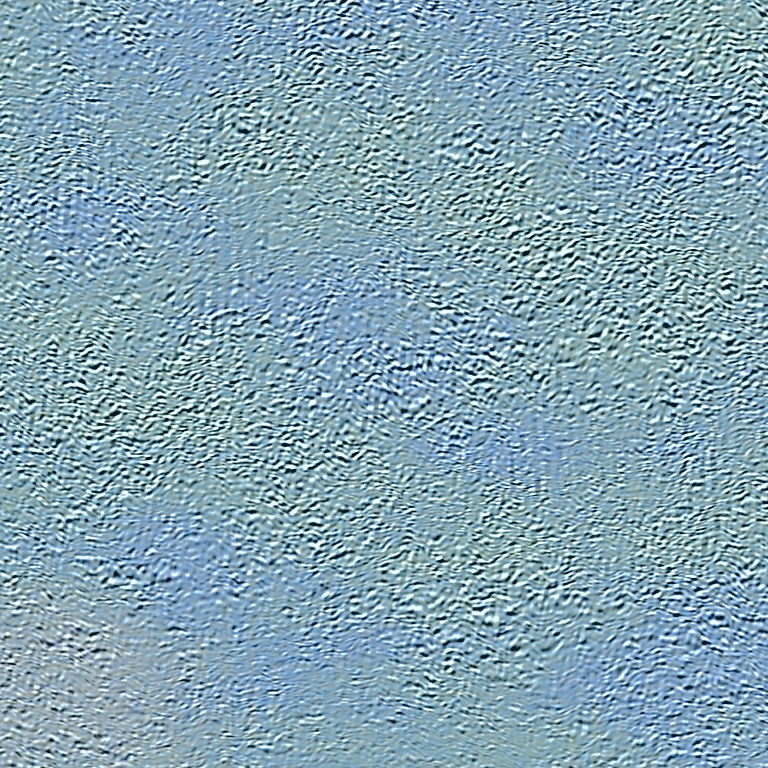
Write a WebGL 1 fragment shader that draws this texture.

```glsl
precision highp float;
// Embossed blue-green surface: short broken relief grains over soft drifting tints.

uniform vec2 u_resolution;

const vec3 TEAL  = vec3(0.520, 0.655, 0.705);
const vec3 BLUE  = vec3(0.495, 0.630, 0.755);
const vec3 SAGE  = vec3(0.540, 0.670, 0.685);
const vec3 BLUSH = vec3(0.600, 0.665, 0.710);

const vec2 FINE_GRAIN   = vec2(128.0, 196.0); // cells across the canvas
const vec2 COARSE_GRAIN = vec2(72.0, 128.0);
const vec2 LONG_STREAK  = vec2(30.0, 150.0);
const vec2 BREAKUP      = vec2(58.0, 92.0);
const vec2 LIGHT_STEP   = vec2(-0.0008, 0.0013); // half the emboss offset
const float RELIEF_GAIN = 0.74;
const float CALM = 0.42;       // relief strength in quiet patches
const float ROUGH = 1.60;      // relief strength in busy patches
const float TINT_GRAIN = 0.07; // small colour variation between grains

float hash(vec2 cell) {
  return fract(sin(dot(cell, vec2(127.1, 311.7))) * 43758.5453);
}

float cornerSlope(vec2 cell, vec2 offset) {
  float angle = 6.2832 * hash(cell);
  return dot(vec2(cos(angle), sin(angle)), offset);
}

// Signed gradient noise, about -0.7 to 0.7
float noise(vec2 p) {
  vec2 i = floor(p);
  vec2 f = p - i;
  vec2 w = f * f * f * (f * (f * 6.0 - 15.0) + 10.0);
  vec2 e = vec2(1.0, 0.0);
  float low  = mix(cornerSlope(i, f), cornerSlope(i + e, f - e), w.x);
  float high = mix(cornerSlope(i + e.yx, f - e.yx),
                   cornerSlope(i + 1.0, f - 1.0), w.x);
  return mix(low, high, w.y);
}

// Bends the grain rows so that their slant drifts
vec2 bend(vec2 p) {
  float sway = 0.045 * noise(p * 4.0 + 3.7) + 0.009 * noise(p * 27.0 + 8.2);
  return p + vec2(0.3 * sway, sway);
}

float surfaceHeight(vec2 p, float streaks) {
  float grains = noise(p * FINE_GRAIN) + 0.45 * noise(p * COARSE_GRAIN + 31.3);
  return mix(grains, 0.6 * grains + noise(p * LONG_STREAK + 57.1), streaks);
}

float emboss(vec2 p, float streaks) {
  vec2 q = bend(p);
  float slope = surfaceHeight(q - LIGHT_STEP, streaks)
              - surfaceHeight(q + LIGHT_STEP, streaks);
  return slope * (0.5 + 1.2 * abs(slope));
}

// Relief is patchy, broken grain by grain, and quieter towards the bottom
float roughness(vec2 p) {
  float patches = 0.8 * noise(p * 4.3 + 12.6) + 0.8 * noise(p * vec2(13.0, 18.0) + 5.1);
  float busy = mix(CALM, ROUGH, smoothstep(-0.5, 0.5, patches));
  float broken = 0.35 + 1.3 * smoothstep(-0.4, 0.4, noise(p * BREAKUP + 44.6));
  return busy * broken * mix(0.7, 1.08, smoothstep(0.0, 0.45, p.y));
}

vec3 tint(vec2 p) {
  float drift = noise(p * vec2(2.3, 4.6) + 21.4) + 0.5 * noise(p * vec2(7.0, 16.0) + 2.9);
  float upperBlue = 0.25 * smoothstep(0.72, 1.0, p.y);
  float lowerBlue = 0.22 * (1.0 - smoothstep(0.1, 0.5, p.y));
  float blueness = drift + upperBlue + lowerBlue - 0.04;
  vec3 color = mix(TEAL, BLUE, smoothstep(-0.05, 0.5, blueness));
  color = mix(color, SAGE, smoothstep(0.0, 0.4, -blueness));
  float corner = length((p - vec2(0.06, 0.1)) * vec2(1.0, 1.9)) + 0.2 * drift;
  return mix(color, BLUSH, 0.8 * (1.0 - smoothstep(0.0, 0.36, corner)));
}

void main() {
  vec2 p = gl_FragCoord.xy / min(u_resolution.x, u_resolution.y);
  float streaks = 0.05 + 0.40 * (1.0 - smoothstep(0.05, 0.45, p.y));
  float relief = RELIEF_GAIN * roughness(p) * emboss(p, streaks);

  vec3 color = tint(p);
  color += TINT_GRAIN * noise(p * vec2(60.0, 110.0) + 71.9) * vec3(1.0, 0.2, -1.0);
  color += relief;
  gl_FragColor = vec4(clamp(color, vec3(0.02, 0.09, 0.13), vec3(0.93, 0.99, 1.0)), 1.0);
}
```
